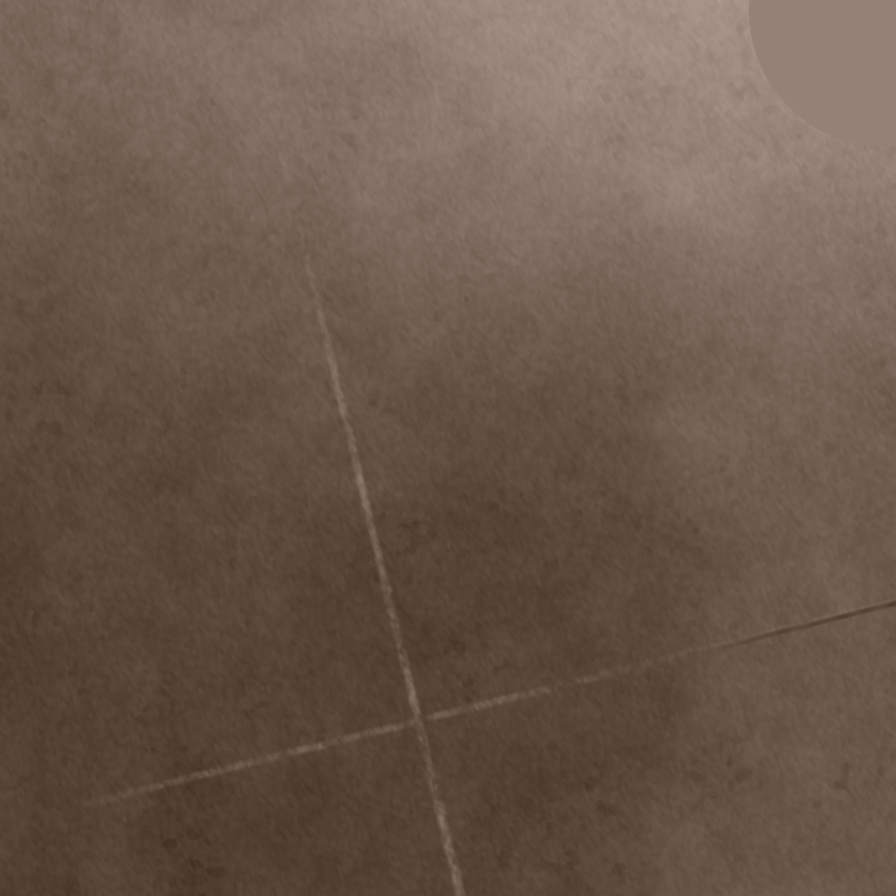
Write a three.js fragment shader that draws this texture.

```glsl
varying vec2 vUv;

vec3 hash3(vec2 p) {
  vec3 q = fract(vec3(p.xyx) * vec3(0.1031, 0.1030, 0.0973));
  q += dot(q, q.yxz + 33.33);
  return fract((q.xxy + q.yzz) * q.zyx);
}

// Smooth cellular noise: random cell values blended by distance, -0.5 to 0.5
float cellNoise(vec2 p) {
  vec2 cell = floor(p);
  vec2 local = fract(p);
  float total = 0.0;
  float weights = 0.0;
  for (int j = -1; j <= 1; j++) {
    for (int i = -1; i <= 1; i++) {
      vec2 offset = vec2(float(i), float(j));
      vec3 h = hash3(cell + offset + 71.0);
      vec2 d = offset + h.xy - local;
      float w = exp(-5.0 * dot(d, d));
      total += w * (h.z - 0.5);
      weights += w;
    }
  }
  return total / weights;
}

// Layered mottling of the stone
float mottle(vec2 p) {
  float sum = 0.0;
  float amplitude = 1.0;
  for (int i = 0; i < 5; i++) {
    sum += amplitude * cellNoise(p);
    p = mat2(1.6, 1.2, -1.2, 1.6) * p + 17.3;
    amplitude *= 0.8;
  }
  return sum;
}

float line(float d, float halfWidth) {
  return 1.0 - smoothstep(halfWidth * 0.2, halfWidth * 1.5, abs(d));
}

void main() {
  vec2 uv = vUv;

  // Soft light from the upper right, with a dim lower left
  vec2 glow = uv - vec2(0.78, 1.08);
  float light = 0.12 + 0.26 * smoothstep(0.2, 1.0, uv.y);
  light += 0.58 * exp(-3.0 * glow.x * glow.x - 6.0 * glow.y * glow.y);
  light += 0.28 * smoothstep(0.5, 1.0, uv.x) * (1.0 - 0.8 * uv.y);

  // Cloudy stains, fine slanted grain and tiny dark pits
  float stains = mottle(uv * 7.0);
  vec2 slanted = mat2(0.9, -0.436, 0.436, 0.9) * uv;
  float grain = cellNoise(slanted * vec2(250.0, 150.0));
  grain += 0.7 * cellNoise(slanted.yx * vec2(170.0, 300.0) + 40.0);
  float pits = smoothstep(0.15, 0.42, cellNoise(uv * 95.0 + 9.0));
  pits *= smoothstep(0.0, 0.3, cellNoise(uv * 14.0 + 3.0));
  light += 0.085 * stains + 0.085 * grain - 0.08 * pits;

  vec3 darkStone = vec3(0.28, 0.21, 0.15);
  vec3 paleStone = vec3(0.66, 0.58, 0.54);
  vec3 color = mix(darkStone, paleStone, light);

  // Two worn joints crossing between the tiles
  float wobble = 0.0015 * cellNoise(uv * 40.0);
  float steep = (uv.x - 0.514 + 0.241 * uv.y) * 0.972 + wobble;
  float shallow = (uv.y - 0.195 - 0.25 * (uv.x - 0.466)) * 0.97 + wobble;
  float wear = 0.85 + 0.8 * cellNoise(uv * 60.0) + 0.5 * grain;
  float steepJoint = line(steep, mix(0.0055, 0.0035, uv.y));
  steepJoint *= mix(1.0, 0.1, smoothstep(0.45, 0.8, uv.y));
  float shallowJoint = 0.8 * line(shallow, 0.0045);
  shallowJoint *= smoothstep(0.04, 0.24, uv.x);
  shallowJoint *= 1.0 - 0.65 * smoothstep(0.5, 0.75, uv.x);
  float joint = max(steepJoint, shallowJoint) * wear;
  color += vec3(0.115, 0.11, 0.105) * joint;

  // Shadowed edge of the shallow joint on the right
  float shadow = line(shallow + 0.002, 0.003) * smoothstep(0.72, 0.93, uv.x);
  color -= 0.12 * shadow * wear;

  // Plain disc in the upper right corner
  float disc = length(uv - vec2(0.988, 0.988)) - 0.152;
  color = mix(vec3(0.58, 0.51, 0.465), color, smoothstep(-0.001, 0.001, disc));

  gl_FragColor = vec4(color, 1.0);
}
```
